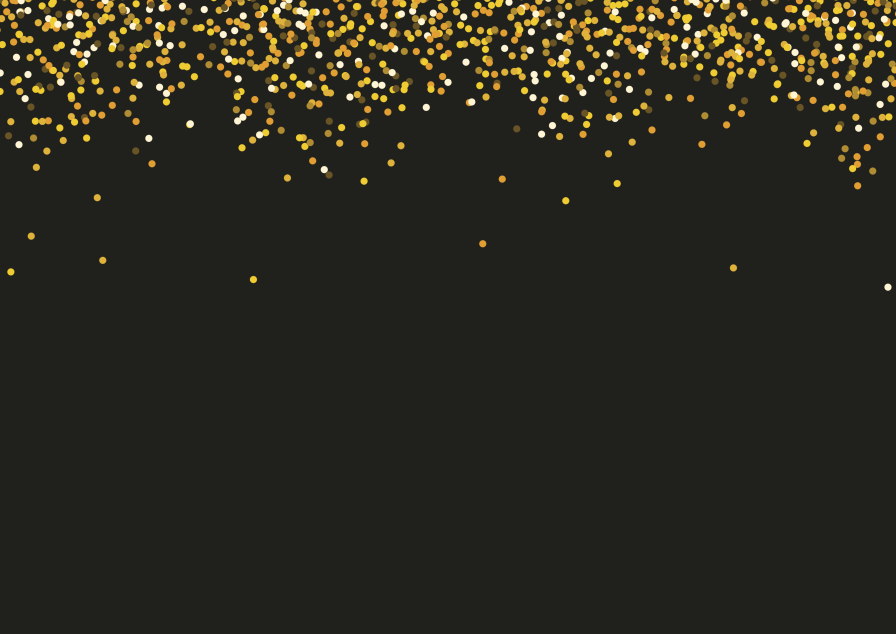
A Shadertoy shader for this background:

```glsl
const float DOT_RADIUS = 0.0056;

vec3 hash3(vec2 p) {
    vec3 q = fract(p.xyx * vec3(0.1031, 0.1030, 0.0973));
    q += dot(q, q.yxz + 33.33);
    return fract((q.xxy + q.yzz) * q.zyx);
}

vec3 confettiColor(float pick) {
    if (pick < 0.16) return vec3(1.00, 0.96, 0.83);
    if (pick < 0.27) return vec3(0.41, 0.33, 0.15);
    if (pick < 0.38) return vec3(0.69, 0.55, 0.20);
    if (pick < 0.56) return vec3(0.88, 0.62, 0.20);
    if (pick < 0.78) return vec3(0.87, 0.70, 0.23);
    return vec3(0.94, 0.80, 0.20);
}

// Chance that a cell holds a dot; x spans 0..1, depth grows downward
float dotChance(float x, float depth) {
    float reach = 0.152 + 0.022 * cos(21.7 * x - 1.1) + 0.008 * sin(47.0 * x);
    float gap = 1.0 - 0.6 * exp(-pow((x - 0.225) / 0.025, 2.0));
    float fall = depth / reach;
    return 0.74 * gap * exp(-fall * fall) * step(depth, 0.33);
}

void paintDot(inout vec3 color, vec2 offset, float pick) {
    float pixel = 1.0 / iResolution.y;
    float cover = 1.0 - smoothstep(-0.7 * pixel, 0.7 * pixel, length(offset) - DOT_RADIUS);
    color = mix(color, confettiColor(pick), cover);
}

void mainImage(out vec4 fragColor, in vec2 fragCoord) {
    vec2 p = fragCoord / iResolution.y;
    float aspect = iResolution.x / iResolution.y;
    vec3 color = vec3(0.125, 0.129, 0.110);

    // Dense shower: rotated cellular layers, one dot kept inside each cell
    const float CELL = 0.03;
    for (int i = 0; i < 6; i++) {
        float layer = float(i);
        float angle = 0.4 + 0.73 * layer;
        mat2 turn = mat2(cos(angle), sin(angle), -sin(angle), cos(angle));
        vec2 grid = turn * p / CELL + 0.37 * layer;
        vec2 id = floor(grid);
        vec3 rnd = hash3(id + 71.0 * layer + 200.0);
        vec2 jitter = mix(vec2(0.2), vec2(0.8), rnd.xy);
        vec2 center = transpose(turn) * (id + jitter - 0.37 * layer) * CELL;
        float keep = hash3(id.yx + 37.0 * layer + 500.0).x;
        if (keep < dotChance(center.x / aspect, 1.0 - center.y))
            paintDot(color, p - center, rnd.z);
    }

    // Few stray dots below, gathered toward both sides
    for (int i = 0; i < 7; i++) {
        float n = float(i);
        float spread = 0.07 + 0.87 * pow(n / 6.0, 1.6);
        float x = 0.5 - 0.5 * cos(3.14159 * spread);
        float depth = 0.40 + 0.004 * n + 0.035 * cos(2.094 * n + 0.6);
        paintDot(color, p - vec2(x * aspect, 1.0 - depth), hash3(vec2(n, 9.0)).z);
    }

    fragColor = vec4(color, 1.0);
}
```
